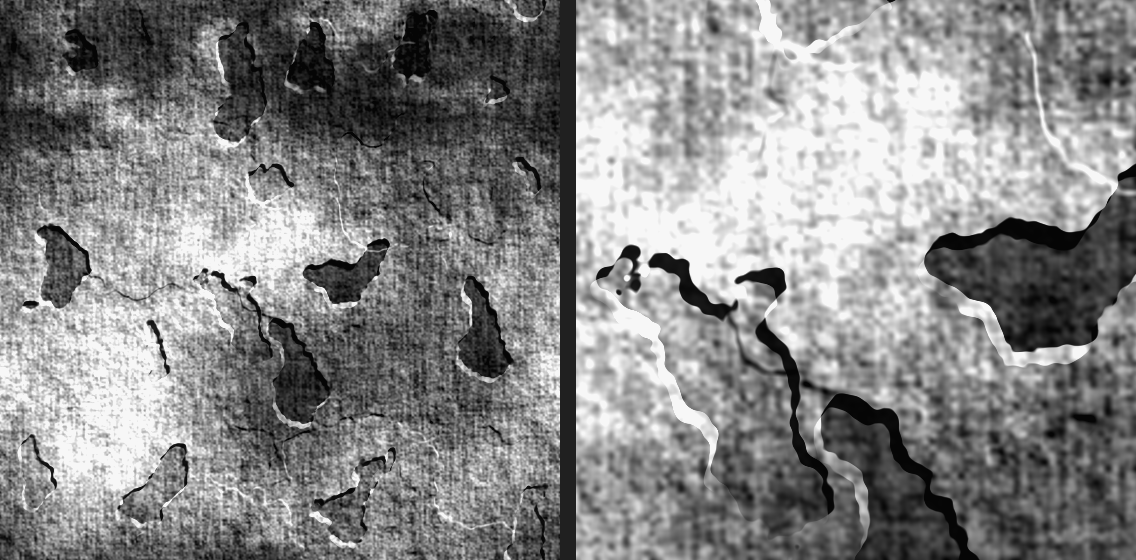
Left: the whole. Right: its middle third, enlarged.
Give the GLSL for this texture, as a Shadertoy shader.

```glsl
// Weathered plaster wall in greys: sooty stains, brushed grain, cracked plates
// and chipped hollows. Wrapping value noise makes the stains and grain; jittered
// cells hold the chips, and offsets toward the light give shadows and bright lips.

const float TAU = 6.28318;
const vec2  LIGHT = vec2(0.5, 0.86);      // direction toward the light
const float BASE_TONE = 0.56;
const float STAIN_CONTRAST = 1.25;
const float SOOT_STRENGTH = 0.72;
const float GRAIN_CONTRAST = 0.30;
const float STREAK_CONTRAST = 0.26;
const float WEAVE_CONTRAST = 0.13;
const float BUMP_GAIN = 0.85;
const float BUMP_STEP = 0.003;
const vec2  CHIP_CELLS = vec2(6.0, 4.0);
const float CHIP_SHARE = 0.62;            // part of the cells that hold a chip
const float CHIP_WARP = 0.13;
const float CHIP_DEPTH = 0.009;           // width of the cast shadow
const float CRACK_WIDTH = 0.0035;

float hash(vec2 cell, float seed) {
    vec3 p = fract(vec3(cell, seed) * 0.1031);
    p += dot(p, p.zyx + 31.32);
    return fract((p.x + p.y) * p.z);
}

// Value noise that wraps after a whole number of cells.
float noise(vec2 uv, vec2 cells, float seed) {
    vec2 p = uv * cells;
    vec2 i = floor(p);
    vec2 f = p - i;
    f = f * f * (3.0 - 2.0 * f);
    vec2 a = mod(i, cells);
    vec2 b = mod(i + 1.0, cells);
    return mix(mix(hash(a, seed), hash(vec2(b.x, a.y), seed), f.x),
               mix(hash(vec2(a.x, b.y), seed), hash(b, seed), f.x), f.y);
}

float fbm(vec2 uv, vec2 cells, int octaves, float seed) {
    float sum = 0.0, total = 0.0, amp = 1.0;
    for (int k = 0; k < octaves; k++) {
        sum += amp * noise(uv, cells, seed + float(k));
        total += amp;
        amp *= 0.5;
        cells *= 2.0;
    }
    return sum / total;
}

// Signed distance to the nearest chip (x) and the tone of its floor (y).
vec2 chips(vec2 uv) {
    vec2 warp = vec2(fbm(uv, vec2(11.0), 5, 11.0), fbm(uv, vec2(11.0), 5, 31.0)) - 0.5;
    vec2 p = uv + CHIP_WARP * warp;
    vec2 home = floor(p * CHIP_CELLS);
    vec2 nearest = vec2(1.0);
    for (int y = -1; y <= 1; y++)
    for (int x = -1; x <= 1; x++) {
        vec2 cell = home + vec2(x, y);
        vec2 id = mod(cell, CHIP_CELLS);
        if (hash(id, 40.0) > CHIP_SHARE) continue;
        vec2 jitter = vec2(hash(id, 41.0), hash(id, 42.0)) - 0.5;
        vec2 q = p - (cell + 0.5 + 0.7 * jitter) / CHIP_CELLS;
        float tilt = 1.5 * (hash(id, 43.0) - 0.5);
        q = mat2(cos(tilt), sin(tilt), -sin(tilt), cos(tilt)) * q;
        float size = hash(id, 44.0);
        float halfLength = mix(0.008, 0.055, size);
        float along = clamp(q.y, -halfLength, halfLength);
        float radius = mix(0.011, 0.036, size) * (1.0 - 0.25 * along / halfLength);
        float d = length(q - vec2(0.0, along)) - radius;
        if (d < nearest.x) nearest = vec2(d, mix(0.35, 0.95, hash(id, 45.0)));
    }
    return nearest;
}

float plate(vec2 uv, float seed) {
    float level = fbm(uv, vec2(3.0), 6, seed) - 0.5;
    return smoothstep(-0.006, 0.006, level);
}

// Thin relief line where one coat of plaster overlaps another.
float crack(vec2 uv, float seed) {
    float relief = plate(uv, seed) - plate(uv + LIGHT * CRACK_WIDTH, seed);
    return relief * smoothstep(0.45, 0.62, fbm(uv, vec2(5.0), 3, seed + 9.0));
}

float bumps(vec2 uv) {
    return fbm(uv, vec2(64.0), 3, 60.0) + 0.7 * noise(uv, vec2(30.0), 66.0);
}

void mainImage(out vec4 fragColor, in vec2 fragCoord) {
    vec2 uv = fragCoord / iResolution.xy;
    float edge = 1.2 / iResolution.y;

    // Broad stains: a pale middle band, soot near the top, pale washes
    float band = cos(TAU * (uv.y - 0.45)) + 0.6 * cos(2.0 * TAU * (uv.y - 0.6));
    float tone = BASE_TONE + 0.055 * band;
    tone += STAIN_CONTRAST * (fbm(uv, vec2(4.0, 3.0), 6, 1.0) - 0.5);
    float wash = smoothstep(0.54, 0.7, fbm(uv, vec2(6.0, 5.0), 5, 70.0));
    tone += 0.2 * wash;
    float soot = smoothstep(0.44, 0.66, fbm(uv, vec2(5.0, 6.0), 6, 80.0));
    tone *= 1.0 - SOOT_STRENGTH * soot * mix(0.3, 1.0, smoothstep(0.1, -1.0, band));

    // Chipped hollows with darker floors
    vec2 chip = chips(uv);
    float inside = smoothstep(edge, -edge, chip.x);
    float ragged = fbm(uv, vec2(40.0), 3, 90.0);
    vec2 toLight = LIGHT * CHIP_DEPTH * (0.3 + 1.4 * ragged);
    float insideLit = smoothstep(edge, -edge, chips(uv + toLight).x);
    tone = mix(tone, tone * chip.y - 0.02, inside);

    // Rough skin, brushed vertical streaks and a faint horizontal weave
    float roughness = mix(0.6, 1.5, fbm(uv, vec2(7.0), 3, 100.0));
    float bump = bumps(uv) - bumps(uv + LIGHT * BUMP_STEP);
    float texture_ = BUMP_GAIN * roughness * bump;
    texture_ += GRAIN_CONTRAST * (noise(uv, vec2(240.0), 110.0) - 0.5);
    texture_ += STREAK_CONTRAST * (noise(uv, vec2(220.0, 26.0), 111.0) - 0.5);
    texture_ += WEAVE_CONTRAST * (noise(uv, vec2(20.0, 210.0), 112.0) - 0.5);
    tone += texture_ * mix(0.45, 1.1, smoothstep(0.05, 0.5, tone));

    // Cracks, cast shadows and bright broken lips
    float cracks = crack(uv, 120.0) + crack(uv, 150.0);
    tone -= 0.42 * cracks;
    tone *= 1.0 - 0.9 * inside * (1.0 - insideLit);
    float lip = insideLit * (1.0 - inside);
    tone += 0.42 * lip * smoothstep(0.3, 0.6, ragged);

    fragColor = vec4(vec3(clamp(tone, 0.02, 0.97)), 1.0);
}
```
